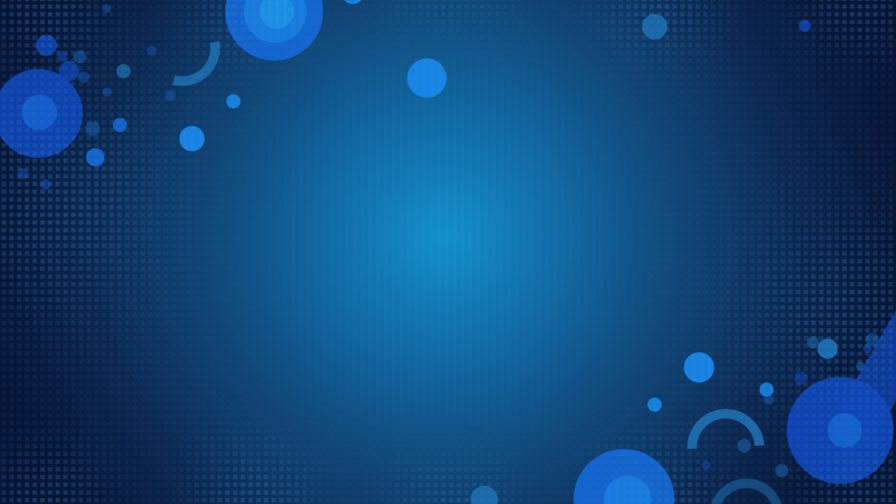
This background is drawn by a WebGL 2 fragment shader. Its source:

```glsl
#version 300 es
precision highp float;
// Blue radial glow with flat discs, arcs and a ribbon gathered in two corners.
// Shapes are blended as distance functions in units of the canvas height,
// then a halftone grid of small rounded cells is laid over the outer parts.
uniform vec2 u_resolution;
out vec4 fragColor;

const vec2 GLOW_CENTER = vec2(0.88, 0.53);
const vec3 GLOW_CORE = vec3(0.08, 0.57, 0.80);
const vec3 GLOW_INNER = vec3(0.07, 0.41, 0.64);
const vec3 GLOW_MID = vec3(0.065, 0.27, 0.46);
const vec3 GLOW_OUTER = vec3(0.05, 0.165, 0.33);
const vec3 GLOW_EDGE = vec3(0.03, 0.08, 0.21);
const vec3 ROYAL = vec3(0.06, 0.27, 0.72);
const vec3 AZURE = vec3(0.08, 0.40, 0.83);
const vec3 BRIGHT = vec3(0.10, 0.53, 0.91);
const vec3 TEAL = vec3(0.12, 0.45, 0.72);
const vec3 HALFTONE = vec3(0.18, 0.50, 0.74);
const float CELL = 0.0153;        // halftone pitch
const float PATCH_PERIOD = 0.405; // spacing of halftone patches along x
const int SPECKS = 12;            // small discs in each corner
const float TAU = 6.2831853;

vec2 p;      // position, in canvas heights
float pixel; // size of one pixel in the same units

float hash(float n) { return fract(sin(n * 127.1) * 43758.5453); }

float fill(float d) { return 1.0 - smoothstep(-pixel, pixel, d); }

void disc(inout vec3 col, vec2 c, float r, vec3 tint, float alpha) {
  col = mix(col, tint, alpha * fill(length(p - c) - r));
}

// Ring section centred on the angle mid, reaching halfSpan to each side.
void arc(inout vec3 col, vec2 c, float r, float mid, float halfSpan, float alpha) {
  vec2 q = p - c;
  float along = dot(q, vec2(cos(mid), sin(mid))) - length(q) * cos(halfSpan);
  float ring = abs(length(q) - r) - 0.0095;
  col = mix(col, TEAL, alpha * fill(max(ring, -along)));
}

float capsule(vec2 a, vec2 b, float r) {
  vec2 pa = p - a, ba = b - a;
  return length(pa - ba * clamp(dot(pa, ba) / dot(ba, ba), 0.0, 1.0)) - r;
}

vec3 glow(float d) {
  vec3 c = mix(GLOW_CORE, GLOW_INNER, smoothstep(-0.08, 0.30, d) * 1.08 - 0.08);
  c = mix(c, GLOW_MID, smoothstep(0.20, 0.52, d));
  c = mix(c, GLOW_OUTER, smoothstep(0.44, 0.72, d));
  return mix(c, GLOW_EDGE, smoothstep(0.62, 0.95, d));
}

// Hashed small discs inside a box.
void specks(inout vec3 col, vec2 low, vec2 size, float seed) {
  for (int i = 0; i < SPECKS; i++) {
    float n = seed + float(i) * 3.7;
    vec2 c = low + size * vec2(hash(n), hash(n + 1.3));
    float r = mix(0.008, 0.015, hash(n + 2.1));
    disc(col, c, r, mix(ROYAL, TEAL, hash(n + 0.6)), 0.5);
  }
}

void upperLeft(inout vec3 col) {
  specks(col, vec2(0.0, 0.62), vec2(0.36, 0.38), 1.0);
  disc(col, vec2(0.076, 0.775), 0.088, ROYAL, 0.92);
  disc(col, vec2(0.078, 0.777), 0.035, AZURE, 0.75);
  arc(col, vec2(0.361, 0.905), 0.066, -0.82, 1.0, 0.8);
  disc(col, vec2(0.544, 0.977), 0.097, AZURE, 0.95);
  disc(col, vec2(0.546, 0.977), 0.062, BRIGHT, 0.65);
  disc(col, vec2(0.549, 0.977), 0.034, vec3(0.12, 0.62, 0.92), 0.6);
  disc(col, vec2(0.381, 0.725), 0.025, BRIGHT, 0.95);
  disc(col, vec2(0.463, 0.799), 0.014, BRIGHT, 0.9);
  disc(col, vec2(0.189, 0.688), 0.018, AZURE, 0.95);
  disc(col, vec2(0.238, 0.752), 0.014, AZURE, 0.9);
  disc(col, vec2(0.245, 0.859), 0.014, TEAL, 0.7);
  disc(col, vec2(0.092, 0.910), 0.021, ROYAL, 0.85);
  disc(col, vec2(0.137, 0.859), 0.020, ROYAL, 0.75);
}

void lowerRight(inout vec3 col) {
  specks(col, vec2(1.40, 0.03), vec2(0.35, 0.32), 71.0);
  col = mix(col, ROYAL, 0.75 * fill(capsule(vec2(1.70, 0.16), vec2(1.83, 0.385), 0.045)));
  disc(col, vec2(1.667, 0.146), 0.106, ROYAL, 0.94);
  disc(col, vec2(1.676, 0.146), 0.034, AZURE, 0.8);
  arc(col, vec2(1.440, 0.112), 0.067, 1.62, 1.56, 0.85);
  arc(col, vec2(1.481, -0.023), 0.064, 1.57, 1.5, 0.5);
  disc(col, vec2(1.238, 0.009), 0.100, AZURE, 0.95);
  disc(col, vec2(1.245, 0.009), 0.047, BRIGHT, 0.65);
  disc(col, vec2(1.387, 0.271), 0.030, BRIGHT, 0.95);
  disc(col, vec2(1.521, 0.227), 0.014, BRIGHT, 0.85);
  disc(col, vec2(1.299, 0.197), 0.014, BRIGHT, 0.9);
  disc(col, vec2(1.642, 0.308), 0.020, TEAL, 0.9);
}

void main() {
  pixel = 1.0 / u_resolution.y;
  p = gl_FragCoord.xy * pixel;
  float dist = length(p - GLOW_CENTER);
  vec3 col = glow(dist);

  upperLeft(col);
  lowerRight(col);
  // Lone discs along the upper and lower edges.
  disc(col, vec2(0.847, 0.845), 0.039, BRIGHT, 0.95);
  disc(col, vec2(0.700, 1.014), 0.022, BRIGHT, 0.9);
  disc(col, vec2(0.961, 0.009), 0.027, TEAL, 0.8);
  disc(col, vec2(1.299, 0.947), 0.025, TEAL, 0.8);
  disc(col, vec2(1.597, 0.949), 0.012, ROYAL, 0.8);

  // Halftone: patches along top and bottom, plus one on each side.
  float wave = 0.5 + 0.5 * cos(TAU * (p.x - 0.9) / PATCH_PERIOD);
  float strength = wave * smoothstep(0.30, 0.50, abs(p.y - 0.5));
  strength += exp(-18.0 * dot(p - vec2(0.10, 0.60), p - vec2(0.10, 0.60)));
  strength += exp(-22.0 * dot(p - vec2(1.69, 0.38), p - vec2(1.69, 0.38)));
  strength = 0.06 + 0.30 * min(strength, 1.0);
  vec2 cell = abs(fract(p / CELL) - 0.5) * CELL;
  float dotEdge = length(max(cell - 0.0025, 0.0)) - 0.0018;
  col = mix(col, HALFTONE, strength * fill(dotEdge) * smoothstep(0.25, 0.60, dist));
  // Faint vertical ribbing over the whole canvas.
  col *= 1.0 + 0.015 * cos(TAU * p.x / CELL);
  fragColor = vec4(col, 1.0);
}
```
